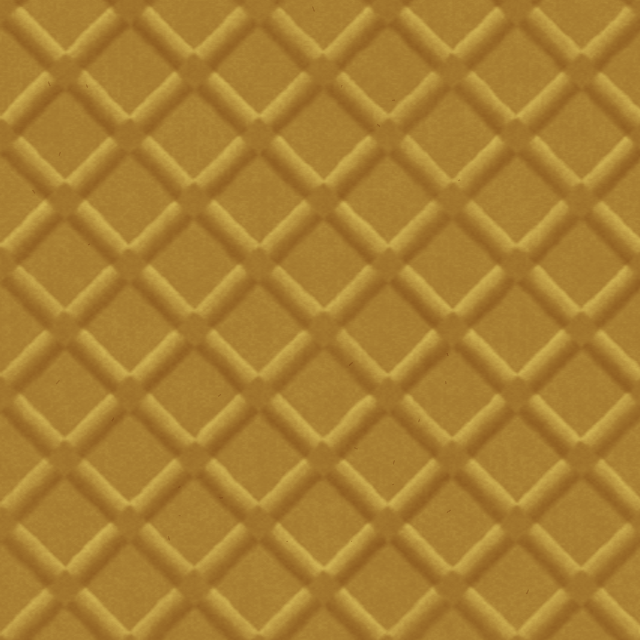
Write a WebGL 2 fragment shader that draws this pattern.

```glsl
#version 300 es
precision highp float;

uniform vec2 u_resolution;
out vec4 outColor;

const float PERIOD = 0.2018;             // width of one diamond repeat
const vec2 DIAMOND_CENTER = vec2(0.1016, 0.788);
const float DIAMOND_HALF = 0.355;        // half diagonal, in periods
const float RIDGE_WIDTH = 1.0 - 2.0 * DIAMOND_HALF;

const vec3 SHADOW = vec3(0.565, 0.375, 0.130);
const vec3 CARD = vec3(0.660, 0.497, 0.196);
const vec3 HIGHLIGHT = vec3(0.800, 0.680, 0.310);

float hash(vec2 p) {
    return fract(sin(dot(p, vec2(127.1, 311.7))) * 43758.545);
}

float valueNoise(vec2 p) {
    vec2 cell = floor(p);
    vec2 f = fract(p);
    f = f * f * (3.0 - 2.0 * f);
    float low = mix(hash(cell), hash(cell + vec2(1.0, 0.0)), f.x);
    float high = mix(hash(cell + vec2(0.0, 1.0)), hash(cell + vec2(1.0)), f.x);
    return mix(low, high, f.y);
}

float fbm(vec2 p, int octaves) {
    float sum = 0.0;
    float amplitude = 0.5;
    for (int i = 0; i < octaves; i++) {
        sum += amplitude * (valueNoise(p) - 0.5);
        p = p * 2.03 + 17.3;
        amplitude *= 0.55;
    }
    return sum;
}

// Tone across a ridge: shaded lower flank, lit upper flank
float ridgeTone(float coord) {
    float u = (fract(coord) - DIAMOND_HALF) / RIDGE_WIDTH;
    float shade = smoothstep(-0.16, 0.14, u) * (1.0 - smoothstep(0.14, 0.68, u));
    float glow = 0.42 * smoothstep(0.38, 0.78, u) + 0.40 * smoothstep(0.70, 0.96, u);
    glow *= 1.0 - smoothstep(0.96, 1.13, u);
    return glow - 0.78 * shade;
}

// 1 inside a ridge, 0 over the diamond faces
float ridgeMask(float coord, float softness) {
    float d = abs(coord - round(coord));
    return smoothstep(DIAMOND_HALF - softness, DIAMOND_HALF + softness, d);
}

// Sparse dark fibres with random angle and length
float fleck(vec2 uv, float density, float rarity) {
    vec2 cell = floor(uv * density);
    vec2 center = 0.3 + 0.4 * vec2(hash(cell + 3.1), hash(cell + 7.7));
    float angle = 6.283 * hash(cell + 11.3);
    vec2 along = vec2(cos(angle), sin(angle));
    vec2 p = fract(uv * density) - center;
    float reach = 0.16 * hash(cell + 5.9);
    p -= along * clamp(dot(p, along), -reach, reach);
    float ink = 1.0 - smoothstep(0.02, 0.08, length(p));
    return ink * step(1.0 - rarity, hash(cell));
}

float embossTone(vec2 diagonal) {
    float tone = ridgeTone(diagonal.x) * (1.0 - ridgeMask(diagonal.y, 0.035));
    tone += ridgeTone(diagonal.y) * (1.0 - ridgeMask(diagonal.x, 0.035));
    float crossing = ridgeMask(diagonal.x, 0.05) * ridgeMask(diagonal.y, 0.05);
    return tone - 0.30 * crossing;
}

float paperGrain(vec2 uv) {
    float fine = fbm(uv * vec2(210.0, 260.0), 2);
    float mottling = fbm(uv * 34.0, 3);
    return 0.48 * fine + 0.24 * mottling;
}

vec3 toneColor(float tone) {
    vec3 color = mix(CARD, SHADOW, clamp(-tone, 0.0, 1.3));
    return mix(color, HIGHLIGHT, clamp(tone, 0.0, 1.1));
}

void main() {
    vec2 uv = gl_FragCoord.xy / u_resolution;

    // Diagonal lattice with slightly uneven pressed edges
    vec2 wobble = vec2(fbm(uv * 45.0, 2), fbm(uv * 45.0 + 60.0, 2));
    vec2 p = (uv - DIAMOND_CENTER) / PERIOD + 0.028 * wobble;
    vec2 diagonal = vec2(p.x + p.y, p.y - p.x);

    // Emboss strength drifts from repeat to repeat
    float strength = 1.0 + 0.5 * fbm(uv * 9.0 + 4.0, 2);
    float tone = embossTone(diagonal) * strength;
    tone += 0.06 * (hash(round(diagonal)) - 0.5);

    // Paper wear
    tone += paperGrain(uv);
    tone -= 0.7 * fleck(uv, 48.0, 0.012);

    outColor = vec4(toneColor(tone), 1.0);
}
```
